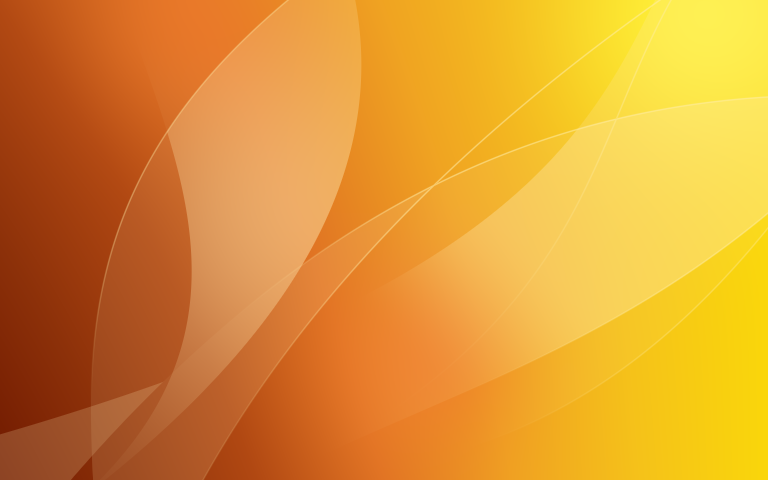
Give the GLSL for this background, as a WebGL 2 fragment shader.

```glsl
#version 300 es
precision highp float;

uniform vec2 u_resolution;
out vec4 fragColor;

const float ASPECT = 1.6;
const float LINE_HALF_WIDTH = 0.0009;
const float BASE_TILT = 0.34;

// Base ramp, dark ember to yellow
const int STOPS = 7;
const vec3 RAMP[STOPS] = vec3[](
  vec3(0.44, 0.10, 0.00), vec3(0.55, 0.19, 0.035), vec3(0.69, 0.28, 0.07),
  vec3(0.875, 0.45, 0.135), vec3(0.94, 0.64, 0.13), vec3(0.96, 0.76, 0.10),
  vec3(0.98, 0.84, 0.04));
const vec3 EMBER = vec3(0.94, 0.49, 0.18);
const vec3 SUN = vec3(1.0, 0.96, 0.25);
const vec3 CREAM = vec3(1.0, 0.92, 0.70);
const vec3 LINE_COLOR = vec3(1.0, 0.93, 0.66);

// Glow centres
const vec2 SUN_POS = vec2(1.47, 0.97);
const vec2 EMBER_LOW_POS = vec2(0.88, 0.25);
const vec2 EMBER_TOP_POS = vec2(0.39, 0.95);
const vec2 PETAL_GLOW_POS = vec2(0.57, 0.54);

// Curves: a span, then four evenly spaced values along it
const vec2 FULL_SPAN = vec2(0.0, 1.0);
const vec4 PETAL_LEFT = vec4(0.194, 0.202, 0.3125, 0.600);
const vec4 PETAL_RIGHT = vec4(0.219, 0.552, 0.725, 0.740);
const vec4 STEM = vec4(0.423, 0.648, 0.960, 1.375);
const vec2 FOLD_SPAN = vec2(0.1667, 0.9167);
const vec4 FOLD = vec4(0.333, 0.399, 0.365, 0.283);
const vec2 ARCH_SPAN = vec2(0.533, 1.6);
const vec4 ARCH = vec4(0.375, 0.606, 0.742, 0.798);
const vec2 LEAF_SPAN = vec2(0.75, 1.6);
const vec4 LEAF_BOTTOM = vec4(0.0875, 0.2125, 0.358, 0.556);
const vec2 VEIL_SPAN = vec2(0.396, 0.958);
const vec4 VEIL = vec4(0.781, 1.060, 1.233, 1.344);
const vec2 VEIN_SPAN = vec2(0.104, 1.0);
const vec4 VEIN = vec4(0.756, 1.094, 1.2625, 1.398);
const vec2 SHADE_SPAN = vec2(0.979, 1.6);
const vec4 SHADE = vec4(0.069, 0.160, 0.308, 0.525);

// Approximate signed distance to a cubic through four values
float curveDistance(float t, float value, vec2 span, vec4 k) {
  float stepRate = 3.0 / (span.y - span.x);
  float s = (t - span.x) * stepRate;
  float d1 = k.y - k.x;
  float d2 = k.z - 2.0 * k.y + k.x;
  float d3 = k.w - 3.0 * k.z + 3.0 * k.y - k.x;
  float f = k.x + s * (d1 + (s - 1.0) * (d2 / 2.0 + (s - 2.0) * d3 / 6.0));
  float slope = (d1 + (s - 0.5) * d2 + (3.0 * s * s - 6.0 * s + 2.0) * d3 / 6.0) * stepRate;
  return (value - f) * inversesqrt(1.0 + slope * slope);
}

float side(float d) {
  return clamp(d * u_resolution.y + 0.5, 0.0, 1.0);
}

float stroke(float d) {
  return 1.0 - smoothstep(0.0, LINE_HALF_WIDTH + 1.0 / u_resolution.y, abs(d));
}

float glow(vec2 p, vec2 center, float radius) {
  vec2 q = (p - center) / radius;
  return exp(-dot(q, q));
}

vec3 background(vec2 p) {
  float u = p.x / ASPECT;
  float s = (u + BASE_TILT * p.y * (1.0 - u)) * float(STOPS - 1);
  vec3 color = RAMP[0];
  for (int i = 1; i < STOPS; i++)
    color = mix(color, RAMP[i], clamp(s - float(i - 1), 0.0, 1.0));
  color = mix(color, EMBER, 0.75 * glow(p, EMBER_LOW_POS, 0.20));
  color = mix(color, EMBER, 0.60 * glow(p, EMBER_TOP_POS, 0.22));
  return mix(color, SUN, 0.90 * glow(p, SUN_POS, 0.30));
}

void main() {
  vec2 p = gl_FragCoord.xy / u_resolution * vec2(ASPECT, 1.0);
  float petalLeft = curveDistance(p.y, p.x, FULL_SPAN, PETAL_LEFT);
  float petalRight = curveDistance(p.y, p.x, FULL_SPAN, PETAL_RIGHT);
  float stem = curveDistance(p.y, p.x, FULL_SPAN, STEM);
  float fold = curveDistance(p.y, p.x, FOLD_SPAN, FOLD);
  float arch = curveDistance(p.x, p.y, ARCH_SPAN, ARCH);
  float leafBottom = curveDistance(p.x, p.y, LEAF_SPAN, LEAF_BOTTOM);
  float veil = curveDistance(p.y, p.x, VEIL_SPAN, VEIL);
  float vein = curveDistance(p.y, p.x, VEIN_SPAN, VEIN);
  float shade = curveDistance(p.x, p.y, SHADE_SPAN, SHADE);
  vec3 color = background(p);

  // Left petal, its fold and the band along the stem
  float inPetal = side(petalLeft) * side(-petalRight);
  float petal = inPetal * (0.11 + 0.37 * side(fold) * glow(p, PETAL_GLOW_POS, 0.40));
  float spill = 0.05 * side(fold) * side(-petalLeft) * (1.0 - smoothstep(0.75, 0.95, p.y));
  float band = side(petalLeft) * side(-stem) * side(-arch) * mix(0.15, 0.05, inPetal);
  color = mix(color, CREAM, petal + spill);
  color = mix(color, CREAM, band);

  // Right leaf, upper veil and lower shade
  float leafFade = smoothstep(1.1, 1.6, p.x + p.y);
  float inLeaf = side(stem) * side(-arch) * side(leafBottom);
  float leaf = inLeaf * (0.10 * smoothstep(0.65, 1.0, p.x) + 0.31 * side(veil) * leafFade);
  float upperVeil = 0.20 * side(arch) * side(veil);
  float lowerShade = 0.08 * side(-leafBottom) * side(shade) * smoothstep(0.95, 1.25, p.x);
  color = mix(color, CREAM, leaf + upperVeil + lowerShade);

  // Fine highlight lines
  float lines = 0.40 * stroke(petalLeft) * smoothstep(0.1, 0.6, p.y);
  lines = max(lines, stroke(stem) * mix(0.15, 0.55, smoothstep(0.1, 0.65, p.y)));
  lines = max(lines, 0.55 * stroke(arch) * smoothstep(0.45, 0.95, p.x));
  lines = max(lines, 0.45 * stroke(vein) * smoothstep(0.1, 0.95, p.y));
  lines = max(lines, 0.50 * stroke(leafBottom) * smoothstep(0.9, 1.5, p.x));
  lines = max(lines, 0.35 * stroke(shade) * smoothstep(0.98, 1.5, p.x));
  fragColor = vec4(mix(color, LINE_COLOR, lines), 1.0);
}
```
